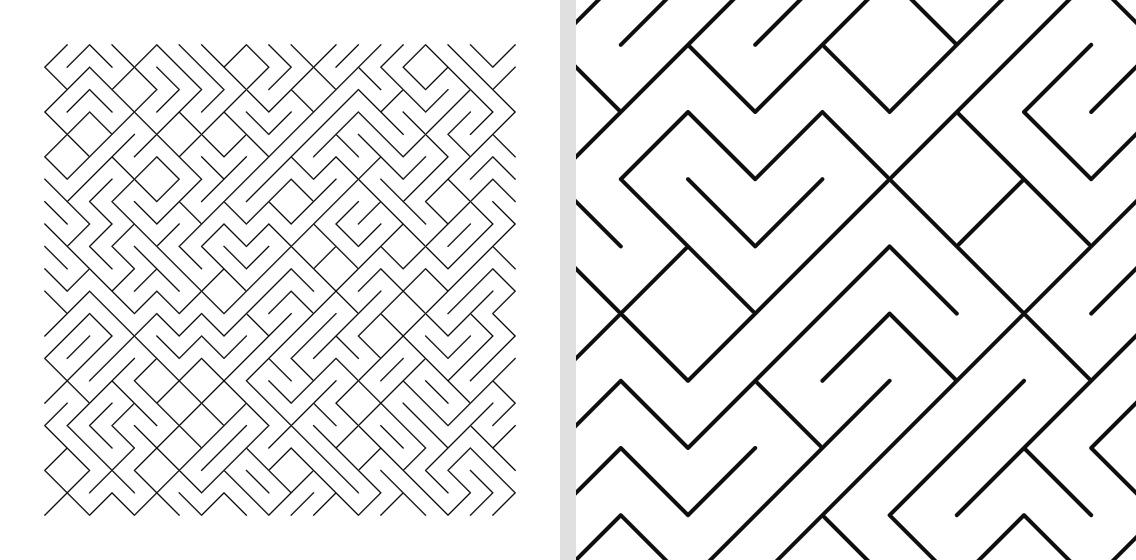
Left: the whole. Right: its middle third, enlarged.
Write a Shadertoy shader that draws this pattern.

```glsl
const float CELLS = 21.0;        // cells along one side of the maze
const float MARGIN = 0.08;       // blank border, in canvas units
const float LINE_WIDTH = 0.0024; // stroke width, in canvas units
const float RISING_SHARE = 0.5;  // share of cells leaning like a slash
const uint SEED = 37u;
const vec3 PAPER = vec3(1.0);
const vec3 INK = vec3(0.06);

// Integer hash of a cell, returned in 0..1
float hashCell(ivec2 cell) {
    uint h = uint(cell.x) * 1597334677u ^ uint(cell.y) * 3812015801u ^ SEED * 668265263u;
    h = (h ^ (h >> 16)) * 2146121005u;
    h = (h ^ (h >> 15)) * 2221713035u;
    h ^= h >> 16;
    return float(h >> 8) / 16777216.0;
}

float segmentDistance(vec2 p, vec2 a, vec2 b) {
    vec2 ap = p - a, ab = b - a;
    return length(ap - ab * clamp(dot(ap, ab) / dot(ab, ab), 0.0, 1.0));
}

// Distance to the diagonal of one cell; p is relative to its lower left corner
float diagonalDistance(vec2 p, ivec2 cell) {
    if (hashCell(cell) < RISING_SHARE) return segmentDistance(p, vec2(0.0), vec2(1.0));
    return segmentDistance(p, vec2(0.0, 1.0), vec2(1.0, 0.0));
}

// Nearest diagonal, with neighbours included so that stroke ends stay round
float mazeDistance(vec2 p) {
    ivec2 home = ivec2(floor(p));
    float nearest = 10.0;
    for (int y = -1; y <= 1; y++) {
        for (int x = -1; x <= 1; x++) {
            ivec2 cell = home + ivec2(x, y);
            bool inside = min(cell.x, cell.y) >= 0 && max(cell.x, cell.y) < int(CELLS);
            if (inside) nearest = min(nearest, diagonalDistance(p - vec2(cell), cell));
        }
    }
    return nearest;
}

void mainImage(out vec4 fragColor, in vec2 fragCoord) {
    // Centred square canvas, 0..1
    float pixel = 1.0 / min(iResolution.x, iResolution.y);
    vec2 uv = (fragCoord - 0.5 * iResolution.xy) * pixel + 0.5;

    // Maze in cell units, distance back in canvas units
    float cellSize = (1.0 - 2.0 * MARGIN) / CELLS;
    float d = mazeDistance((uv - MARGIN) / cellSize) * cellSize;

    // Stroke with an edge one pixel wide
    float stroke = clamp(0.5 + (0.5 * LINE_WIDTH - d) / pixel, 0.0, 1.0);
    fragColor = vec4(mix(PAPER, INK, stroke), 1.0);
}
```
